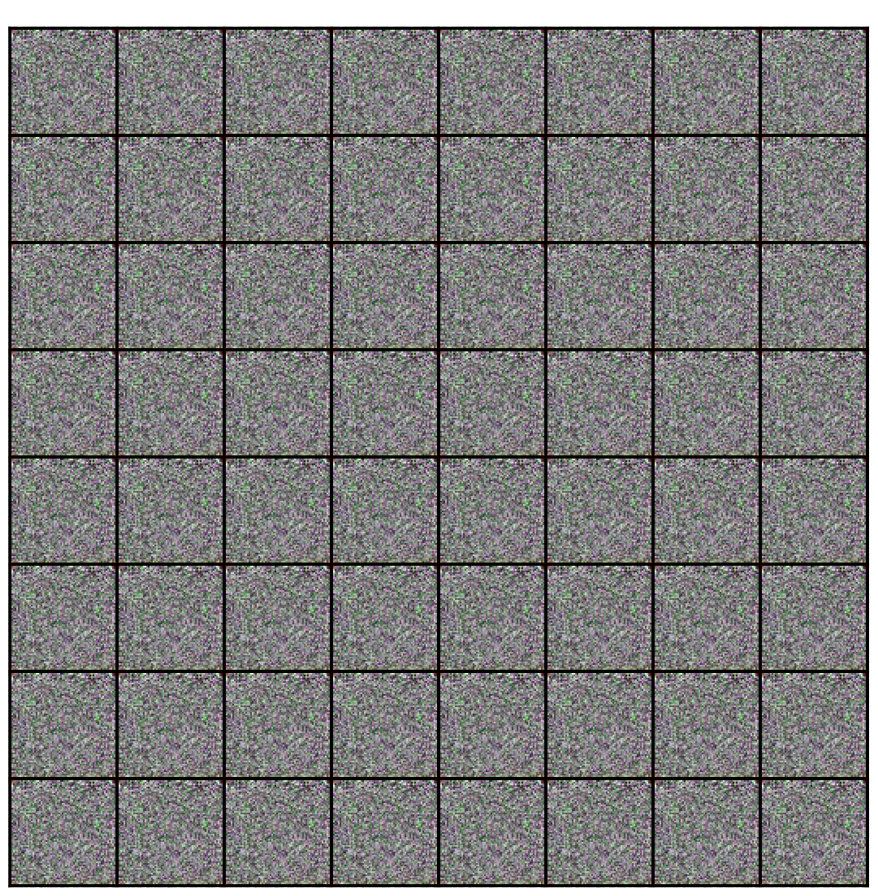
A WebGL 1 fragment shader for this pattern:

```glsl
precision highp float;
// Eight by eight grid of near-identical grainy grey tiles, ruled in black on white.
uniform vec2 u_resolution;

float hash(vec2 p) {
  vec3 q = fract(vec3(p.xyx) * 0.1031);
  q += dot(q, q.yzx + 33.33);
  return fract((q.x + q.y) * q.z);
}

// Triangular noise from -1 to 1
float grain(vec2 p, float seed) {
  return hash(p + seed * 17.3) - hash(p + seed * 41.7 + 90.0);
}

float blob(vec2 p, vec2 centre, vec2 radius) {
  vec2 d = (p - centre) / radius;
  return exp(-dot(d, d));
}

// Colour of one texel in the 64 by 64 tile, with y upwards
vec3 texelColor(vec2 cell, vec2 tile) {
  vec2 texel = clamp(cell, 0.0, 63.0);
  vec2 t = (texel + 0.5) / 64.0;
  vec2 rim = min(texel, 63.0 - texel);
  float top = exp(-(63.0 - texel.y) / 5.0);
  float sides = exp(-rim.x / 4.0);
  float bottom = exp(-texel.y / 1.2);
  float corner = exp(-(rim.x + rim.y) / 1.2);

  // Contrast grows towards the upper and side rims
  float contrast = 0.34 + 0.2 * top + 0.06 * sides;
  float light = grain(texel, 1.0) * contrast;

  // Green against purple, partly drawn out into short upright streaks
  float tint = 0.12 * grain(texel, 2.0);
  tint += 0.07 * grain(floor(texel / vec2(1.0, 3.0)), 3.0);
  tint *= 1.0 + 0.6 * top;

  // Faint patches shared by every tile
  float greenSpot = blob(t, vec2(0.82, 0.58), vec2(0.03, 0.04));
  float paleStreak = blob(t, vec2(0.18, 0.62), vec2(0.05, 0.2));
  light += 0.08 * greenSpot + 0.04 * paleStreak;
  tint += 0.12 * greenSpot + 0.02 * paleStreak;

  vec3 color = vec3(0.5) + light + tint * vec3(-0.5, 1.0, -0.5);
  color += 0.09 * vec3(grain(texel, 4.0), grain(texel, 5.0), grain(texel, 6.0));

  // Warm lower rim and coloured corners
  color += bottom * vec3(0.02, 0.02, -0.06);
  color += corner * vec3(0.15, -0.12, -0.15);

  // Slight change from tile to tile
  color += 0.03 * grain(texel + tile * 67.0, 7.0);
  return clamp(color, 0.0, 1.0);
}

// Softly blended texels around a point of the tile
vec3 tileColor(vec2 point, vec2 tile) {
  vec2 cell = floor(point - 0.5);
  vec2 blend = smoothstep(0.0, 1.0, fract(point - 0.5));
  vec3 lower = mix(texelColor(cell, tile),
                   texelColor(cell + vec2(1.0, 0.0), tile), blend.x);
  vec3 upper = mix(texelColor(cell + vec2(0.0, 1.0), tile),
                   texelColor(cell + vec2(1.0, 1.0), tile), blend.x);
  return mix(lower, upper, blend.y);
}

void main() {
  // Grid coordinates: one unit per tile, from 0 to 8 both ways
  float pitch = 0.1221 * u_resolution.x;
  vec2 centre = vec2(0.4996, 0.4900) * u_resolution;
  vec2 grid = (gl_FragCoord.xy - centre) / pitch + 4.0;
  float pixel = 1.0 / pitch;

  vec3 color = tileColor(fract(grid) * 66.0 - 1.0, floor(grid));

  // Black rules, two texels wide
  float halfRule = 1.0 / 66.0;
  vec2 toRule = abs(fract(grid + 0.5) - 0.5);
  float ruleEdge = min(toRule.x, toRule.y) - halfRule;
  color *= clamp(ruleEdge / pixel + 0.5, 0.0, 1.0);

  // White margin around the outer rules
  vec2 outside = abs(grid - 4.0) - 4.0 - halfRule;
  float margin = clamp(max(outside.x, outside.y) / pixel + 0.5, 0.0, 1.0);
  gl_FragColor = vec4(mix(color, vec3(1.0), margin), 1.0);
}
```
